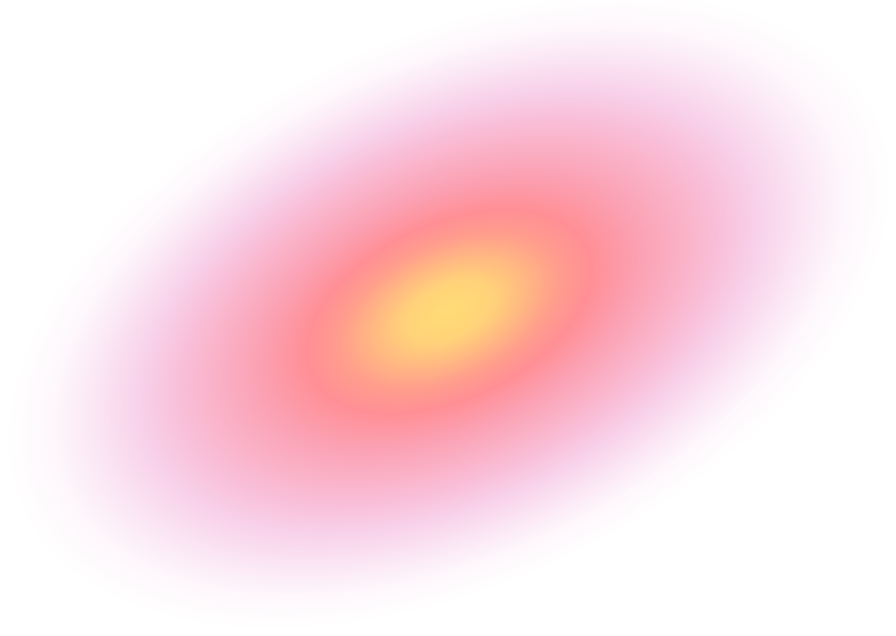
Give the GLSL for this background, as a Shadertoy shader.

```glsl
// A tilted elliptical glow, yellow through coral and lilac, fading to white.

const vec2 CENTER = vec2(0.501, 0.510);     // fraction of the canvas
const vec2 RADII = vec2(0.720, 0.417);      // in canvas heights
const float TILT = 0.436;                   // radians, counterclockwise

// Colour stops: rgb and normalized radius
const int STOP_COUNT = 11;
const vec4 STOPS[STOP_COUNT] = vec4[](
    vec4(1.000, 0.860, 0.460, 0.000),
    vec4(1.000, 0.825, 0.475, 0.100),
    vec4(1.000, 0.725, 0.510, 0.175),
    vec4(1.000, 0.620, 0.550, 0.250),
    vec4(1.000, 0.560, 0.585, 0.330),
    vec4(0.985, 0.630, 0.700, 0.440),
    vec4(0.976, 0.755, 0.855, 0.635),
    vec4(0.973, 0.820, 0.920, 0.720),
    vec4(0.985, 0.910, 0.960, 0.835),
    vec4(0.995, 0.970, 0.987, 0.925),
    vec4(1.000, 1.000, 1.000, 1.030)
);

vec2 rotate(vec2 p, float angle) {
    float c = cos(angle), s = sin(angle);
    return vec2(c * p.x - s * p.y, s * p.x + c * p.y);
}

// Blend through the stops in order of radius
vec3 glowColor(float radius) {
    vec3 color = STOPS[0].rgb;
    for (int i = 1; i < STOP_COUNT; i++) {
        float t = (radius - STOPS[i - 1].w) / (STOPS[i].w - STOPS[i - 1].w);
        color = mix(color, STOPS[i].rgb, clamp(t, 0.0, 1.0));
    }
    return color;
}

void mainImage(out vec4 fragColor, in vec2 fragCoord) {
    // Align the ellipse axes, then scale it to a unit circle
    vec2 p = (fragCoord - CENTER * iResolution.xy) / iResolution.y;
    float radius = length(rotate(p, -TILT) / RADII);

    fragColor = vec4(glowColor(radius), 1.0);
}
```
